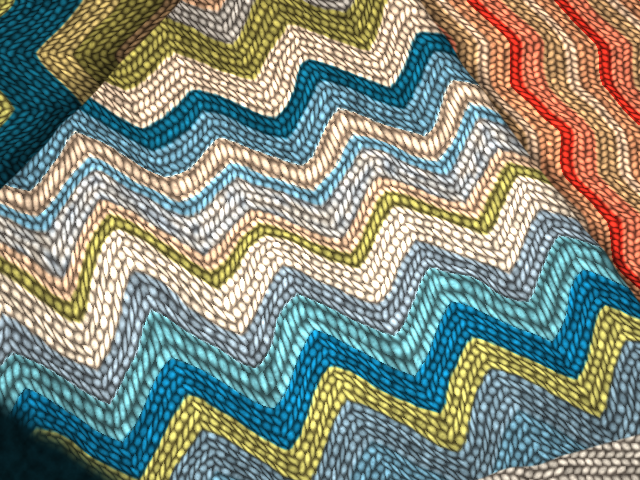
A Shadertoy shader for this pattern:

```glsl
// Knitted chevron blanket lying between a folded teal layer and a coral throw.
// Skewed repeat coordinates plus a triangle wave place the yarn stripes;
// jittered elliptical stitches, heathered tints and fine noise give the wool.

const float CANVAS_UNITS = 576.0;   // layout units per canvas height

const vec3 CREAM = vec3(0.95, 0.87, 0.76);
const vec3 PEACH = vec3(0.90, 0.70, 0.54);
const vec3 TAN   = vec3(0.78, 0.61, 0.42);
const vec3 OLIVE = vec3(0.54, 0.50, 0.25);
const vec3 LIME  = vec3(0.73, 0.70, 0.38);
const vec3 GREY  = vec3(0.62, 0.66, 0.69);
const vec3 SKY   = vec3(0.45, 0.64, 0.72);
const vec3 AQUA  = vec3(0.42, 0.67, 0.70);
const vec3 BLUE  = vec3(0.07, 0.43, 0.58);
const vec3 TEAL  = vec3(0.07, 0.31, 0.37);
const vec3 CORAL = vec3(0.93, 0.50, 0.37);
const vec3 RED   = vec3(0.87, 0.20, 0.14);

float hash(vec2 p) {
    vec3 h = fract(p.xyx * 0.1031);
    h += dot(h, h.yzx + 33.33);
    return fract((h.x + h.y) * h.z);
}

float noise(vec2 p) {
    vec2 i = floor(p), f = fract(p);
    f = f * f * (3.0 - 2.0 * f);
    return mix(mix(hash(i), hash(i + vec2(1, 0)), f.x),
               mix(hash(i + vec2(0, 1)), hash(i + vec2(1, 1)), f.x), f.y);
}

float fuzz(vec2 p) {
    float sum = 0.0, gain = 0.5;
    for (int i = 0; i < 4; i++) {
        sum += gain * noise(p);
        p = p * 2.03 + 17.0;
        gain *= 0.5;
    }
    return sum;
}

// Zero at integers, one halfway between, with softened corners
float zigzag(float x) {
    float t = 1.0 - abs(2.0 * fract(x) - 1.0);
    return mix(t, smoothstep(0.0, 1.0, t), 0.45);
}

// Switch to the next yarn once v passes start
vec3 stripe(vec3 col, vec3 yarn, float v, float start) {
    return mix(col, yarn, smoothstep(start - 2.5, start + 2.5, v));
}

// Staggered slanted stitches: x = height, y = random tint of the stitch
vec2 knit(vec2 s) {
    float row = floor(s.y);
    s.x += 0.5 * mod(row, 2.0) + 0.25 * hash(vec2(row, 7.0));
    vec2 id = floor(s), f = fract(s) - 0.5;
    float r = hash(id);
    f.y += f.x * (mod(row, 2.0) - 0.5) * 0.7 + 0.16 * (r - 0.5);
    float height = 1.0 - smoothstep(0.12, 0.68, length(f * vec2(0.95, 1.15)));
    return vec2(height, r);
}

vec3 wool(vec3 yarn, vec2 stitchPos, vec2 p) {
    vec2 stitch = knit(stitchPos);
    float fibre = fuzz(p * 0.22);
    vec3 col = yarn * (0.84 + 0.28 * stitch.y);
    col *= mix(vec3(0.46, 0.44, 0.43), vec3(1.14), stitch.x);
    return col * (0.76 + 0.5 * fibre);
}

vec3 mainYarn(float v, float tint) {
    vec3 heather = mix(GREY, CREAM, 0.75 * tint);
    vec3 c = stripe(PEACH * 0.85, mix(GREY, TAN, 0.35), v, 18.0);
    c = stripe(c, mix(OLIVE, LIME, 0.4 * tint), v, 55.0);
    c = stripe(c, mix(PEACH, CREAM, 0.7), v, 100.0);
    c = stripe(c, mix(TEAL, BLUE, 0.4), v, 144.0);
    c = stripe(c, SKY * 0.88, v, 170.0);
    c = stripe(c, mix(PEACH, CREAM, 0.65), v, 204.0);
    c = stripe(c, SKY, v, 234.0);
    c = stripe(c, heather, v, 250.0);
    c = stripe(c, mix(PEACH, CREAM, 0.3), v, 285.0);
    c = stripe(c, mix(LIME, OLIVE, 0.35), v, 301.0);
    c = stripe(c, CREAM * 1.06, v, 318.0);
    c = stripe(c, mix(GREY, SKY, 0.2) * 0.94, v, 358.0);
    c = stripe(c, AQUA, v, 391.0);
    c = stripe(c, BLUE, v, 432.0);
    c = stripe(c, LIME, v, 475.0);
    c = stripe(c, mix(GREY, SKY, 0.5) * 0.85, v, 514.0);
    return stripe(c, SKY * 0.88, v, 565.0);
}

vec3 mainBlanket(vec2 p) {
    float drop = p.y - 240.0;
    float k = (p.x - 126.0 - 0.42 * drop) / (172.0 + 0.085 * drop);
    float bend = 45.0 * (1.0 - smoothstep(0.0, 1.0, k)) * (1.0 - smoothstep(250.0, 460.0, p.y));
    float v = p.y + 36.0 * k + bend - (50.0 + 0.1 * max(drop, 0.0)) * zigzag(k);
    // Smooth-knit bands have long stitches, the rest are tight ridges
    float smoothKnit = step(204.0, v) * step(v, 234.0) + step(391.0, v) * step(v, 432.0);
    vec2 s = vec2(k * 19.0, v / mix(10.5, 19.0, smoothKnit));
    vec3 yarn = mainYarn(v + 3.0 * (noise(s * 2.0) - 0.5), noise(s * vec2(0.6, 1.0)));
    float flank = smoothstep(0.0, 0.12, fract(k)) - smoothstep(0.45, 0.6, fract(k));
    return wool(yarn, s, p) * (1.1 - 0.14 * flank);
}

vec3 coralThrow(vec2 p) {
    float w = p.x - 0.57 * p.y - 24.0 * zigzag(p.y / 105.0);
    float band = mod(w - 556.0, 106.0);
    vec3 c = stripe(RED, CORAL, band, 15.0);
    c = stripe(c, TAN, band, 42.0);
    c = stripe(c, mix(PEACH, CREAM, 0.35), band, 68.0);
    c = stripe(c, mix(TAN, CORAL, 0.4), band, 82.0);
    return wool(c, vec2(p.y / 8.0, w / 9.0), p) * 1.06;
}

vec3 foldedLayer(vec2 p) {
    float w = p.x - 55.0 * zigzag((p.y - 65.0) / 130.0);
    vec3 c = stripe(LIME, mix(TEAL, BLUE, 0.2), w, -38.0);
    c = stripe(c, mix(LIME, TAN, 0.5), w, 45.0);
    c = stripe(c, OLIVE, w, 90.0);
    c = stripe(c, TAN, w, 140.0);
    return wool(c, vec2(p.y / 8.5, w / 10.0), p);
}

void mainImage(out vec4 fragColor, in vec2 fragCoord) {
    vec2 p = vec2(fragCoord.x, iResolution.y - fragCoord.y) * CANVAS_UNITS / iResolution.y;
    vec2 q = p + 7.0 * (vec2(noise(p / 38.0), noise(p / 38.0 + 50.0)) - 0.5);

    // Signed distances to the borders of the main blanket
    float rightEdge = (q.x - 500.0 - 0.74 * q.y) * 0.8;
    float leftEdge = (218.0 - q.x - 0.95 * q.y) * 0.72;
    float hem = q.y - 576.0 + 0.3 * (q.x - 575.0);
    float underFold = (q.y - 482.0 - 0.7 * q.x) * 0.82;

    vec3 col = mainBlanket(q) * (1.0 - 0.25 * smoothstep(-14.0, 0.0, rightEdge));
    vec3 coral = coralThrow(q) * mix(0.55, 1.0, smoothstep(0.0, 22.0, rightEdge));
    vec3 fold = foldedLayer(q) * mix(0.5, 1.0, smoothstep(0.0, 45.0, leftEdge));
    vec3 fringe = wool(mix(CREAM, GREY, 0.3), q / 11.0, p);
    col = mix(col, coral, smoothstep(-1.5, 1.5, rightEdge));
    col = mix(col, fold, smoothstep(-1.5, 1.5, leftEdge));
    col = mix(col, fringe, smoothstep(-2.0, 2.0, hem));
    col = mix(col, TEAL * 0.3 * (0.6 + fuzz(p * 0.1)), smoothstep(-22.0, 14.0, underFold));

    // Soft window light across the middle
    float light = 1.22 - 0.3 * smoothstep(120.0, 480.0, length((p - vec2(390.0, 270.0)) * vec2(0.8, 1.0)));
    fragColor = vec4(clamp(col * light, 0.0, 1.0), 1.0);
}
```
